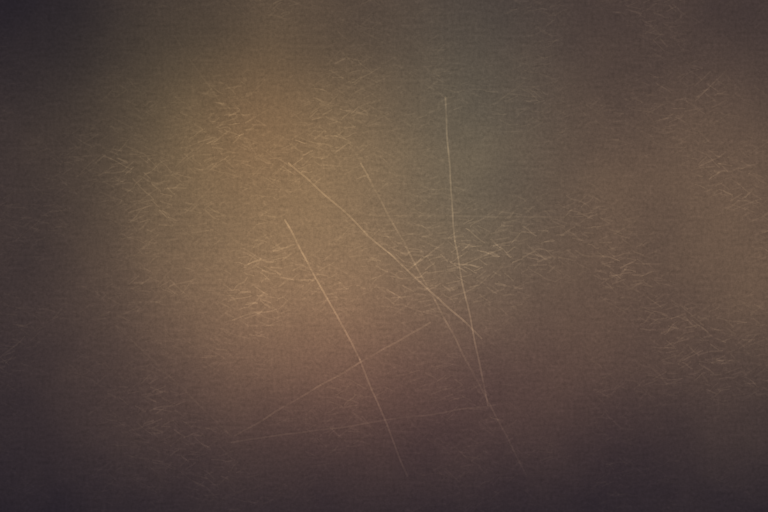
Give the GLSL for this texture, as a Shadertoy shader.

```glsl
vec2 hash2(vec2 p) {
    vec3 q = fract(p.xyx * vec3(0.1031, 0.1030, 0.0973));
    q += dot(q, q.yzx + 33.33);
    return fract((q.xx + q.yz) * q.zy);
}

float gradientNoise(vec2 p) {
    vec2 i = floor(p), f = fract(p);
    vec2 u = f * f * f * (f * (f * 6.0 - 15.0) + 10.0);
    vec2 e = vec2(0.0, 1.0);
    float a = dot(hash2(i) * 2.0 - 1.0, f);
    float b = dot(hash2(i + e.yx) * 2.0 - 1.0, f - e.yx);
    float c = dot(hash2(i + e.xy) * 2.0 - 1.0, f - e.xy);
    float d = dot(hash2(i + e.yy) * 2.0 - 1.0, f - e.yy);
    return mix(mix(a, b, u.x), mix(c, d, u.x), u.y);
}

float fbm(vec2 p) {
    float sum = 0.0, amp = 0.6;
    for (int i = 0; i < 5; i++) {
        sum += amp * gradientNoise(p);
        p = mat2(1.6, 1.2, -1.2, 1.6) * p + 17.3;
        amp *= 0.55;
    }
    return sum;
}

float bump(vec2 p, vec2 center, vec2 radius) {
    vec2 d = (p - center) / radius;
    return exp(-dot(d, d));
}

float segment(vec2 p, vec2 a, vec2 b) {
    vec2 ab = b - a;
    return length(p - a - ab * clamp(dot(p - a, ab) / dot(ab, ab), 0.0, 1.0));
}

float stroke(float dist, float width) {
    float pixel = 1.0 / iResolution.y;
    return 1.0 - smoothstep(width * 0.3, width + pixel, dist);
}

// Long scratches, each stored as start and end point
float longScratches(vec2 p) {
    vec4 lines[12] = vec4[12](
        vec4(0.566, 0.682, 0.941, 0.340), vec4(0.869, 0.810, 0.887, 0.530),
        vec4(0.887, 0.530, 0.953, 0.209), vec4(0.557, 0.570, 0.703, 0.297),
        vec4(0.703, 0.297, 0.795, 0.070), vec4(0.705, 0.680, 0.850, 0.414),
        vec4(0.850, 0.414, 1.030, 0.070), vec4(0.453, 0.137, 0.967, 0.209),
        vec4(0.459, 0.150, 0.840, 0.371), vec4(0.340, 0.930, 0.500, 0.700),
        vec4(0.720, 0.580, 1.100, 0.576), vec4(0.225, 0.365, 0.450, 0.150));
    vec2 wobble = 0.004 * vec2(gradientNoise(p * 14.0), gradientNoise(p * 14.0 + 40.0));
    float sum = 0.0;
    for (int i = 0; i < 12; i++) {
        float wear = 0.65 + 0.8 * gradientNoise(p * 35.0 + float(i) * 9.0);
        float strength = i < 5 ? 1.0 : (i < 9 ? 0.65 : 0.3);
        sum += strength * wear * stroke(segment(p + wobble, lines[i].xy, lines[i].zw), 0.0012);
    }
    return sum;
}

// Short hairs, one per cell in several turned grids
float hairs(vec2 p) {
    float sum = 0.0;
    for (int i = 0; i < 9; i++) {
        float layer = float(i), scale = 9.0 + 4.0 * layer, turn = layer * 1.7;
        vec2 q = mat2(cos(turn), sin(turn), -sin(turn), cos(turn)) * p * scale + layer * 31.7;
        q += 0.12 * gradientNoise(q * 2.0 + 5.0);
        vec2 cell = floor(q), rnd = hash2(cell + 200.0);
        float angle = (rnd.x - 0.5) * 1.6 - turn;
        vec2 reach = vec2(cos(angle), -sin(angle)) * (0.15 + 0.25 * rnd.y);
        float dist = segment(fract(q) - 0.5, -reach, reach) / scale;
        sum += rnd.y * stroke(dist, 0.0008);
    }
    return sum;
}

void mainImage(out vec4 fragColor, in vec2 fragCoord) {
    vec2 p = fragCoord / iResolution.y;
    p.x *= 1.5 * iResolution.y / iResolution.x;

    // Broad light: warm center, dark floor, left side and top
    float light = 0.6 * smoothstep(-0.15, 0.5, p.y) * mix(0.35, 1.0, smoothstep(0.0, 0.55, p.x));
    light += 0.48 * bump(p, vec2(0.58, 0.53), vec2(0.42));
    light += 0.12 * bump(p, vec2(1.46, 0.60), vec2(0.14, 0.22));
    light -= 0.20 * smoothstep(0.65, 1.0, p.y);
    light -= 0.10 * smoothstep(1.3, 1.5, p.x) * smoothstep(0.5, 0.0, abs(p.y - 1.0));
    light += 0.16 * fbm(p * 4.0 + 3.0);

    vec3 color = vec3(0.15, 0.13, 0.16) + vec3(0.37, 0.29, 0.17) * max(light, -0.1);

    // Olive, grey-green and rose stains
    color += vec3(0.0, 0.014, -0.012) * bump(p, vec2(0.42, 0.80), vec2(0.35, 0.30));
    color += vec3(-0.03, 0.008, 0.016) * bump(p, vec2(0.92, 0.72), vec2(0.17, 0.38));
    color += vec3(0.018, -0.012, 0.0) * bump(p, vec2(0.78, 0.25), vec2(0.45, 0.20));
    color += vec3(0.02, -0.003, -0.006) * bump(p, vec2(0.50, 0.75), vec2(0.13, 0.16));

    // Woven fibers and grain
    float fibers = gradientNoise(p * vec2(28.0, 150.0)) + 0.4 * gradientNoise(p * vec2(110.0, 18.0));
    float grain = gradientNoise(p * 150.0 + 7.0) + 0.6 * gradientNoise(p * 290.0);
    color *= 1.0 + 0.06 * fibers + 0.10 * grain;

    // Scratches catch the light
    float patches = smoothstep(-0.25, 0.45, fbm(p * 5.0 + 60.0));
    float marks = 0.13 * longScratches(p) + 0.075 * patches * hairs(p);
    color += vec3(1.0, 0.85, 0.62) * marks * clamp(light + 0.15, 0.1, 1.0);

    fragColor = vec4(clamp(color, 0.0, 1.0), 1.0);
}
```
